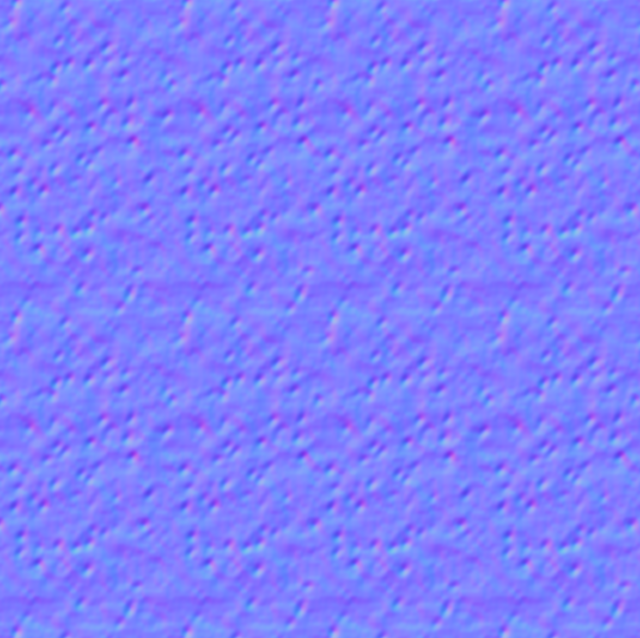
Write a WebGL 2 fragment shader that draws this texture map.

```glsl
#version 300 es
precision highp float;

uniform vec2 u_resolution;
out vec4 fragColor;

vec3 hash3(vec3 key) {
    uvec3 v = uvec3(key) * 1664525u + 1013904223u;
    v.x += v.y * v.z; v.y += v.z * v.x; v.z += v.x * v.y;
    v ^= v >> 16u;
    v.x += v.y * v.z; v.y += v.z * v.x; v.z += v.x * v.y;
    return vec3(v >> 8u) / 16777216.0;
}

// Tile layout: a strip 7 columns wide, then its first 6 columns again;
// the lower half is the upper half turned by 180 degrees.
// Returns the source cell in xy and the turn sign in z.
vec3 sourceCell(vec2 cell, float detail) {
    cell = mod(cell, vec2(13.0, 12.0) * detail);
    if (cell.x >= 7.0 * detail) cell.x -= 7.0 * detail;
    if (cell.y < 6.0 * detail) return vec3(cell, 1.0);
    cell = vec2(6.0, 12.0) * detail - 1.0 - cell;
    if (cell.x < 0.0) cell.x += 7.0 * detail;
    return vec3(cell, -1.0);
}

float latticeValue(vec2 cell, float detail) {
    return hash3(vec3(sourceCell(cell, detail).xy, detail * 17.0 + 3.0)).x;
}

float grain(vec2 p, float detail) {
    p *= detail;
    vec2 cell = floor(p), f = fract(p);
    f = f * f * f * (f * (f * 6.0 - 15.0) + 10.0);
    return mix(
        mix(latticeValue(cell, detail), latticeValue(cell + vec2(1, 0), detail), f.x),
        mix(latticeValue(cell + vec2(0, 1), detail), latticeValue(cell + 1.0, detail), f.x),
        f.y);
}

// Sparse raised grains, slightly stretched along the diagonal
float pimples(vec2 p) {
    p *= 2.0;
    float total = 0.0;
    for (int y = -1; y <= 1; y++)
    for (int x = -1; x <= 1; x++) {
        vec2 cell = floor(p) + vec2(x, y);
        vec3 source = sourceCell(cell, 2.0);
        vec3 rnd = hash3(vec3(source.xy, 91.0));
        vec2 d = p - cell - 0.5 - source.z * (rnd.xy - 0.5) * 0.8;
        float spread = dot(d, d) + 0.6 * d.x * d.y;
        total += smoothstep(0.72, 0.95, rnd.z) * exp(-7.0 * spread);
    }
    return total;
}

float height(vec2 p) {
    return 0.20 * grain(p, 1.0) + 0.15 * grain(p, 2.0)
         + 0.055 * grain(p, 4.0) + 0.19 * pimples(p);
}

void main() {
    vec2 uv = gl_FragCoord.xy / u_resolution;
    // Two repeats each way, counted from the top left
    vec2 tile = vec2(uv.x * 2.02, (1.0 - uv.y) * 2.025 + 0.03);
    vec2 p = tile * vec2(13.0, 12.0);

    // Slope by central differences
    vec2 e = vec2(0.06, 0.0);
    vec2 slope = vec2(height(p + e.xy) - height(p - e.xy),
                      height(p + e.yx) - height(p - e.yx)) / (4.0 * e.x);

    // Surface normal packed as a colour, green pointing down
    vec3 normal = normalize(vec3(-slope * vec2(0.85, 1.05), 1.0));
    fragColor = vec4(normal * 0.5 + 0.5, 1.0);
}
```
